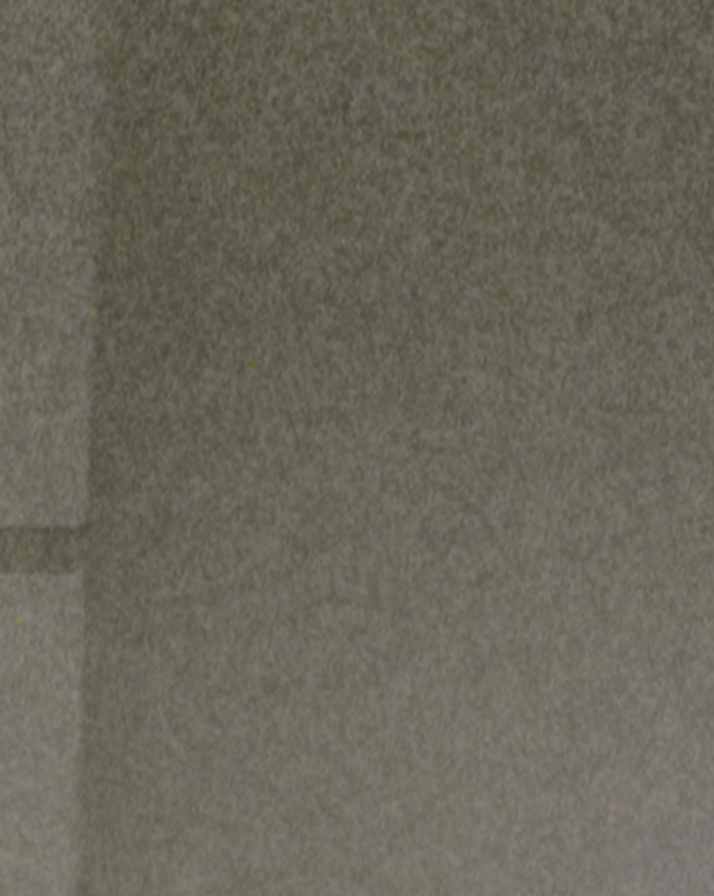
Write a Shadertoy shader that draws this texture.

```glsl
// Worn olive-grey paper: soft shading, fibrous grain and a paler strip with a gap on the left.
#define DARK_TONE vec3(0.335, 0.325, 0.265)
#define LIGHT_TONE vec3(0.495, 0.476, 0.436)
#define OCHRE_TINT vec3(0.022, 0.016, -0.026)
#define GRAIN_SCALE 250.0
#define GRAIN_STRENGTH 0.86
#define MOTTLE_STRENGTH 0.27
#define SHADOW_DEPTH 0.27
#define STRIP_LIFT 0.20
#define GAP_BOTTOM 0.360
#define GAP_TOP 0.412
#define SPECK_DENSITY 0.012

float hash(vec2 p) {
    vec3 q = fract(p.xyx * 0.1031);
    q += dot(q, q.yzx + 33.33);
    return fract((q.x + q.y) * q.z);
}

float noise(vec2 p) {
    vec2 cell = floor(p), f = fract(p);
    f = f * f * (3.0 - 2.0 * f);
    float low = mix(hash(cell), hash(cell + vec2(1, 0)), f.x);
    float high = mix(hash(cell + vec2(0, 1)), hash(cell + vec2(1, 1)), f.x);
    return mix(low, high, f.y);
}

// Layered noise centred on zero.
float mottle(vec2 p) {
    float sum = 0.0, weight = 0.5;
    for (int i = 0; i < 4; i++) {
        sum += weight * (noise(p) - 0.5);
        p = mat2(0.8, 0.6, -0.6, 0.8) * p * 2.0 + 17.3;
        weight *= 0.62;
    }
    return sum;
}

// Fine short grain, slightly upright, with two crossing leans.
float fibres(vec2 p) {
    vec2 drift = vec2(noise(p * 30.0), noise(p * 30.0 + 51.0)) - 0.5;
    vec2 q = (p + drift * 0.004) * GRAIN_SCALE;
    vec2 leftLean = mat2(0.97, 0.24, -0.24, 0.97) * q;
    vec2 rightLean = mat2(0.96, -0.28, 0.28, 0.96) * q;
    float fine = noise(leftLean * vec2(1.05, 0.68) + 9.0) - 0.5;
    float crossing = noise(rightLean * vec2(0.85, 0.52) + 37.0) - 0.5;
    float coarse = noise(leftLean * vec2(0.42, 0.30) + 83.0) - 0.5;
    return 0.48 * fine + 0.40 * crossing + 0.20 * coarse;
}

// Rare coloured flecks, one candidate per grid cell.
float specks(vec2 p) {
    vec2 grid = p * 24.0, cell = floor(grid);
    vec2 centre = 0.25 + 0.5 * vec2(hash(cell + 3.0), hash(cell + 71.0));
    float present = step(1.0 - SPECK_DENSITY, hash(cell + 29.0));
    return present * (1.0 - smoothstep(0.03, 0.20, length(fract(grid) - centre)));
}

void mainImage(out vec4 fragColor, in vec2 fragCoord) {
    vec2 p = fragCoord / iResolution.y;
    float aspect = iResolution.x / iResolution.y;

    // Broad light: pale and grey below, dark and olive above.
    float tone = mix(0.83, 0.29, smoothstep(-0.08, 0.90, p.y));
    tone += 0.13 * smoothstep(0.3, 1.0, p.x / aspect) * (1.0 - p.y);

    // Leaning strip edge, softer toward the top.
    float ragged = (noise(p * 45.0) - 0.5) * 0.005;
    float edge = 0.083 + 0.034 * p.y + ragged;
    float blur = 0.004 + 0.022 * smoothstep(0.45, 1.0, p.y)
               + 0.006 * smoothstep(0.3, 0.0, p.y);
    float strip = 1.0 - smoothstep(-blur, blur, p.x - edge);
    float gap = smoothstep(-0.004, 0.004, p.y - GAP_BOTTOM + ragged)
              * (1.0 - smoothstep(-0.004, 0.004, p.y - GAP_TOP + ragged));
    float sheet = strip * (1.0 - gap);
    float shadow = exp(-max(p.x - edge, 0.0) / 0.14) * mix(1.1, 0.75, p.y);
    tone += mix(-SHADOW_DEPTH * shadow, STRIP_LIFT * mix(0.7, 1.0, p.y), sheet);

    // Thin creases along the edge and the upper side of the gap.
    float nearGap = exp(-abs(p.y - GAP_TOP) / 0.10);
    float upright = exp(-pow((p.x - edge) / 0.004, 2.0)) * nearGap * (1.0 - gap);
    float level = exp(-pow((p.y - GAP_TOP + 0.003) / 0.005, 2.0)) * strip;
    vec2 toCorner = p - vec2(edge, GAP_TOP);
    float corner = exp(-dot(toCorner, toCorner) / 0.00003);
    tone -= 0.20 * upright + 0.14 * level + 0.22 * corner;

    // Surface texture, rougher toward the top.
    float roughness = mix(0.72, 1.20, p.y);
    tone += roughness * GRAIN_STRENGTH * fibres(p);
    tone += MOTTLE_STRENGTH * mottle(p * 55.0) + 0.13 * mottle(p * 8.0);

    // Colour: tone ramp, faint ochre patches, flecks and a cool lower corner.
    vec3 color = mix(DARK_TONE, LIGHT_TONE, tone);
    color += OCHRE_TINT * mottle(p * 42.0 + 40.0) * mix(0.5, 1.3, p.y);
    color += OCHRE_TINT * 2.2 * specks(p);
    float cool = smoothstep(0.35, 0.0, length(p - vec2(aspect, 0.0)));
    color += vec3(0.006, 0.0, 0.025) * cool;

    fragColor = vec4(clamp(color, 0.0, 1.0), 1.0);
}
```
